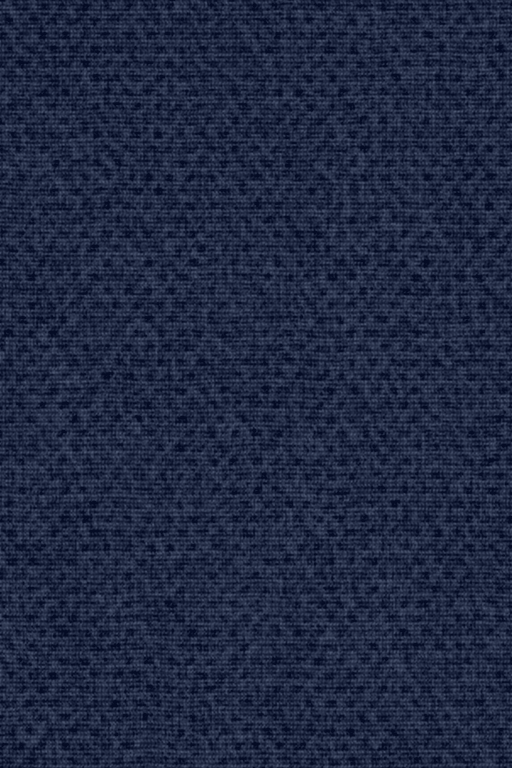
This texture is drawn by a Shadertoy shader. Its source:

```glsl
// Navy knitted fabric: fine stitch rows with staggered rows of small soft dimples.

const float TAU = 6.2831853;
const vec2 DIMPLES = vec2(24.0, 54.0);    // dimples across, staggered rows down
const vec2 STITCHES = vec2(144.0, 162.0); // stitches across, thread rows down
const vec3 SHADOW = vec3(0.015, 0.045, 0.142);
const vec3 LIGHT = vec3(0.262, 0.302, 0.402);

float hash(vec2 p) {
    return fract(sin(dot(p, vec2(127.1, 311.7))) * 43758.5453);
}

float noise(vec2 p) {
    vec2 i = floor(p);
    vec2 f = fract(p);
    f = f * f * (3.0 - 2.0 * f);
    float low = mix(hash(i), hash(i + vec2(1.0, 0.0)), f.x);
    float high = mix(hash(i + vec2(0.0, 1.0)), hash(i + vec2(1.0, 1.0)), f.x);
    return mix(low, high, f.y);
}

// Shifts every other row by half a cell
vec2 stagger(vec2 p) {
    return p + vec2(0.5 * mod(floor(p.y), 2.0), 0.0);
}

// Soft hollow with a lit lower lip, its place and depth varying by cell
float dimpleRelief(vec2 p) {
    vec2 cellPos = stagger(p);
    vec2 cell = floor(cellPos);
    vec2 q = fract(cellPos) - 0.5;
    q.x += 0.16 * (hash(cell + 5.0) - 0.5);
    float depth = mix(0.5, 1.2, hash(cell + 17.0));
    float hollow = 1.0 - smoothstep(0.0, 0.46, length(q * vec2(1.2, 1.0) - vec2(0.0, 0.04)));
    float lip = 1.0 - smoothstep(0.0, 0.2, abs(q.y + 0.34));
    lip *= 0.5 + 0.5 * cos(TAU * q.x);
    return (0.1 * lip - 0.4 * hollow) * depth;
}

// Slanted loops between dark thread gaps, leaning the other way on each row
float stitchRelief(vec2 p) {
    float lean = mod(floor(p.y), 2.0) * 2.0 - 1.0;
    float v = fract(p.y) - 0.5;
    float gap = cos(TAU * v);
    float loop = cos(TAU * (p.x + lean * v * 0.5));
    return 0.17 * gap + 0.15 * loop * (0.6 + 0.4 * gap);
}

// Uneven yarn: single stitches, finer fibres and broad faint patches
float yarnVariation(vec2 p) {
    float tuft = noise(p * vec2(1.05, 1.0)) - 0.5;
    float fibre = noise(p * vec2(2.1, 2.6) + 41.0) - 0.5;
    float patches = noise(p * 0.06 + 9.0) - 0.5;
    return 0.5 * tuft + 0.5 * fibre + 0.06 * patches;
}

void mainImage(out vec4 fragColor, in vec2 fragCoord) {
    vec2 uv = fragCoord / iResolution.xy;

    // Slight wander of the knit
    vec2 wander = vec2(noise(uv * 14.0), noise(uv * 14.0 + 31.0)) - 0.5;
    vec2 cloth = uv + wander * 0.003;

    float tone = 0.50;
    tone += dimpleRelief(cloth * DIMPLES);
    tone += stitchRelief(cloth * STITCHES);
    tone += yarnVariation(cloth * STITCHES);

    // Gentle falloff toward the edges
    vec2 fromCentre = uv - 0.5;
    tone -= 0.08 * dot(fromCentre, fromCentre);

    fragColor = vec4(mix(SHADOW, LIGHT, clamp(tone, 0.0, 1.15)), 1.0);
}
```
